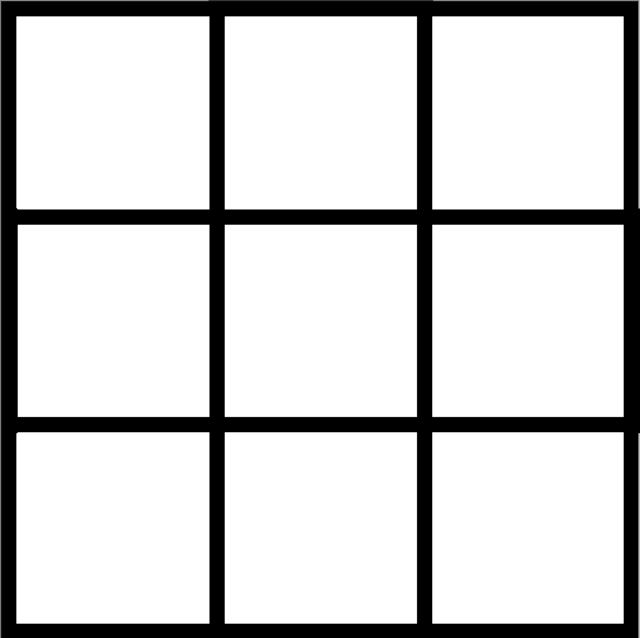
Write a Shadertoy shader that draws this pattern.

```glsl
// Three by three grid of white squares ruled by thick black lines, with a thin worn grey rim.

// Soft step: 0 below zero, 1 above, blended over about one pixel.
float softEdge(float d) {
    return smoothstep(-0.8, 0.8, d * iResolution.x);
}

// 1 inside the middle third, bounding lines included.
float middleThird(float t) {
    return softEdge(0.1755 - abs(t - 0.5013));
}

// Centre of a grid line; the spacing tightens slightly along the axis.
float lineCentre(float i) {
    return 0.01367 + i * (0.3262 - 0.00065 * i);
}

void mainImage(out vec4 fragColor, in vec2 fragCoord) {
    // Units of canvas width, measured from the top left
    vec2 p = vec2(fragCoord.x, iResolution.y - fragCoord.y) / iResolution.x;
    float midColumn = middleThird(p.x);
    float midRow = middleThird(p.y);

    // Distance to the nearest line on each axis
    vec2 nearest = vec2(1.0);
    for (int i = 0; i < 4; i++) {
        nearest = min(nearest, abs(p - lineCentre(float(i))));
    }

    // The left line is a little thicker beside the middle row
    float halfWidth = 0.0119;
    float leftSwell = 0.0021 * midRow * step(p.x, 0.1);
    float shade = softEdge(nearest.x - halfWidth - leftSwell)
                * softEdge(nearest.y - halfWidth);

    // Everything outside the squares' extent is frame
    shade *= step(0.014, p.x) * step(p.x, 0.986);
    shade *= step(0.014, p.y) * step(p.y, 0.986);

    // Uneven grey rim on the left, top and right; the bottom stays black
    float rim = 0.5 * softEdge(0.0018 - p.x);
    rim = max(rim, mix(0.55, 0.22, midColumn) * softEdge(0.0018 - p.y));
    rim = max(rim, 0.75 * (1.0 - midRow) * softEdge(p.x - 0.9975));

    fragColor = vec4(vec3(max(shade, rim)), 1.0);
}
```
